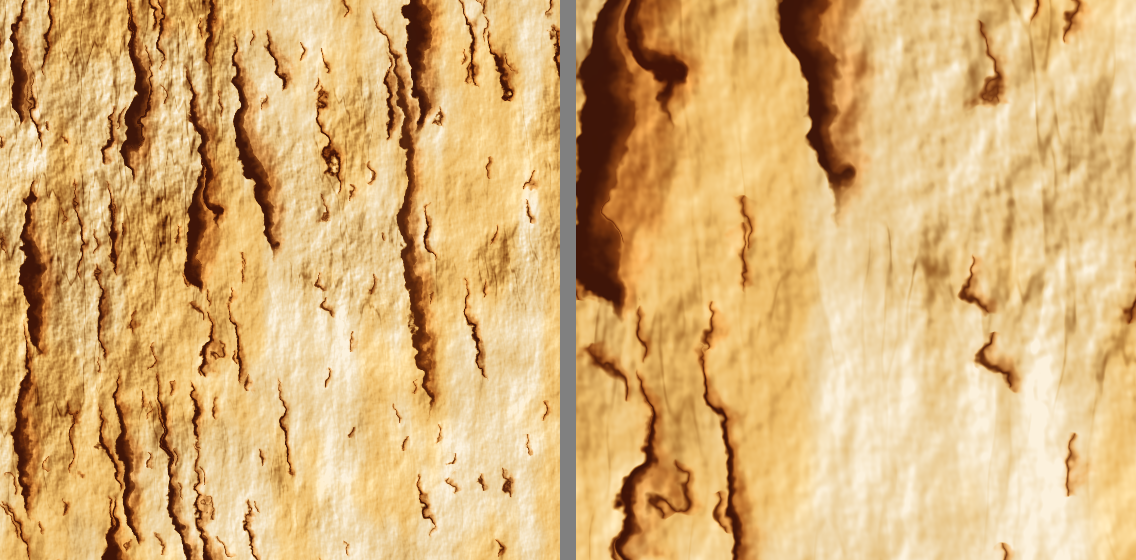
Left, the full canvas; right, a detail of the centre.
Give the GLSL for this texture, as a WebGL 2 fragment shader.

```glsl
#version 300 es
precision highp float;
// Sunlit ochre rock face: layered noise gives a tone that is coloured by a ramp
// from deep shadow to pale cream. Tapered slits, scattered over jittered cells
// and roughened by a domain warp, cut the dark rust-rimmed crevices.

uniform vec2 u_resolution;
out vec4 fragColor;

const vec3 ROCK_RAMP[7] = vec3[7](
  vec3(0.22, 0.07, 0.03), vec3(0.44, 0.22, 0.07), vec3(0.62, 0.40, 0.17),
  vec3(0.76, 0.57, 0.30), vec3(0.91, 0.75, 0.46), vec3(0.95, 0.84, 0.62),
  vec3(1.00, 0.94, 0.80));

vec2 hash22(vec2 p) {
  vec3 h = fract(p.xyx * vec3(0.1031, 0.1030, 0.0973));
  h += dot(h, h.yzx + 33.33);
  return fract((h.xx + h.yz) * h.zy);
}

float noise(vec2 p) {
  vec2 cell = floor(p), f = fract(p);
  f = f * f * (3.0 - 2.0 * f);
  float low = mix(hash22(cell).x, hash22(cell + vec2(1, 0)).x, f.x);
  float high = mix(hash22(cell + vec2(0, 1)).x, hash22(cell + vec2(1, 1)).x, f.x);
  return mix(low, high, f.y);
}

// Fractal noise, centred on zero
float fbm(vec2 p) {
  float sum = 0.0, amplitude = 0.5;
  for (int i = 0; i < 4; i++) {
    sum += amplitude * (noise(p) - 0.5);
    p = mat2(1.92, 0.56, -0.56, 1.92) * p + 7.3;
    amplitude *= 0.5;
  }
  return sum;
}

// Surface height: fine grains over vertical flutes
float rockHeight(vec2 p) {
  return fbm(p * vec2(52.0, 36.0)) + 0.9 * fbm(p * vec2(34.0, 7.0) + 40.0);
}

vec3 rockColour(float tone) {
  float x = clamp(tone, 0.0, 1.19) * 5.0;
  int i = min(int(x), 5);
  return mix(ROCK_RAMP[i], ROCK_RAMP[i + 1], x - float(i));
}

// Tapered slit, wider below its middle: x = shadow core, y = rust on its right wall
vec2 slit(vec2 q, float halfLength, float halfWidth, float lean) {
  float along = q.y / halfLength;
  float room = max(0.0, 1.0 - along * along);
  float width = halfWidth * room * (0.8 - 0.4 * along);
  float side = q.x - lean * q.y;
  float ends = smoothstep(0.0, 0.3, room);
  float core = smoothstep(0.002, -0.002, abs(side) - width) * ends;
  core *= 1.0 - 0.4 * smoothstep(-0.1, 1.0, side / (width + 0.001));
  float offset = (side - 1.4 * width) / (width + 0.003);
  return vec2(core, exp(-offset * offset) * ends);
}

// One slit per jittered cell; density.x applies at the left, density.y at the right
vec2 scatterSlits(vec2 p, vec2 cell, float halfWidth, vec2 density, float seed) {
  vec2 strongest = vec2(0.0);
  for (int j = -1; j <= 1; j++) {
    for (int i = -1; i <= 1; i++) {
      vec2 id = floor(p / cell) + vec2(i, j);
      vec2 place = hash22(id + seed), kind = hash22(id + seed + 57.0);
      vec2 centre = (id + 0.15 + 0.7 * place) * cell;
      float chance = mix(density.x, density.y, smoothstep(0.38, 0.52, centre.x));
      if (kind.x > chance) continue;
      float halfLength = cell.y * mix(0.28, 0.62, kind.y);
      float width = halfWidth * mix(0.4, 1.0, fract(kind.y * 7.0));
      float lean = mix(-0.2, 0.05, place.y);
      strongest = max(strongest, slit(p - centre, halfLength, width, lean));
    }
  }
  return strongest;
}

void main() {
  vec2 p = gl_FragCoord.xy / u_resolution;

  // Weathering: brown and rough at the upper left, with a few loose patches
  float drift = fbm(p * vec2(6.0, 4.0) + 11.0);
  float weathered = smoothstep(0.56, 0.30, p.x + 0.7 * drift)
                  * smoothstep(-0.05, 0.5, p.y + 0.8 * drift);
  float patches = smoothstep(0.07, 0.22, fbm(p * vec2(5.0, 4.0) + 23.0));
  float rough = max(weathered, 0.7 * patches);

  // Relief lit from the upper left
  vec2 toLight = vec2(-0.003, 0.003);
  float relief = rockHeight(p) - rockHeight(p + toLight);
  float streaks = fbm(p * vec2(18.0, 2.5) + 5.0);
  float tone = 0.95 - 0.17 * weathered - 0.12 * patches;
  tone += 0.55 * streaks + 0.45 * fbm(p * 14.0 + 31.0);
  tone += mix(0.9, 1.9, rough) * relief;

  // Hairline cracks follow the flutes
  float crackField = abs(fbm(p * vec2(24.0, 5.0) + 71.0));
  tone -= mix(0.06, 0.28, rough) * smoothstep(0.025, 0.0, crackField);

  // Crevices: large, small, pits, and one long fissure at the right
  vec2 warped = p + 0.08 * vec2(fbm(p * vec2(9.0, 7.0)), 0.0)
              + 0.03 * vec2(fbm(p * 48.0 + 3.0), fbm(p * 48.0 + 19.0));
  vec2 cuts = scatterSlits(warped, vec2(0.14, 0.34), 0.019, vec2(0.85, 0.10), 3.0);
  cuts = max(cuts, scatterSlits(warped, vec2(0.08, 0.17), 0.006, vec2(0.55, 0.22), 29.0));
  cuts = max(cuts, 0.85 * scatterSlits(warped, vec2(0.05, 0.04), 0.003, vec2(0.25, 0.20), 83.0));
  vec2 fissure = slit(warped - vec2(0.725, 0.62), 0.38, 0.014, -0.11);
  cuts = max(cuts, fissure * vec2(0.9, 1.0));
  tone = mix(tone, 0.40 + 1.5 * relief, 0.65 * cuts.y);
  tone = mix(tone, 0.02, cuts.x);

  // Iron stain: warm ochre streaks against cooler bleached stone
  float stain = smoothstep(-0.16, 0.16, streaks + fbm(p * 7.0 + 47.0));
  vec3 colour = rockColour(tone);
  colour *= mix(vec3(1.02, 0.98, 0.88), vec3(0.99, 1.01, 1.09), stain);
  colour *= mix(vec3(1.0), vec3(1.10, 0.88, 0.70), 0.6 * cuts.y);
  fragColor = vec4(clamp(colour, 0.0, 1.0), 1.0);
}
```
